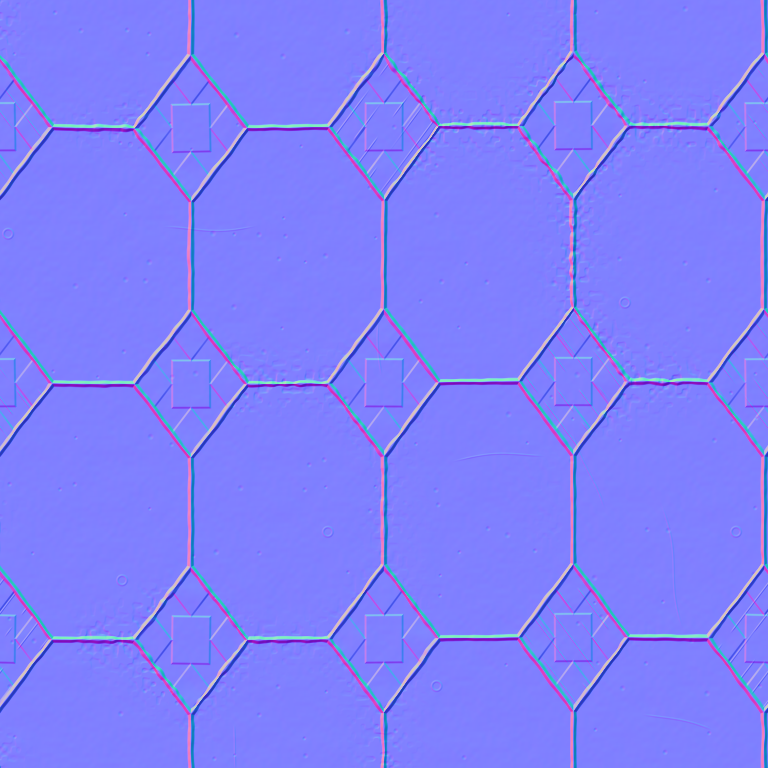
Give the GLSL for this texture map, as a WebGL 1 fragment shader.

```glsl
precision highp float;
// Normal map of octagonal floor tiles with small carved diamonds at the joints.
// A height field (grooves, recessed insets, grain, wear) is built from distance
// functions and noise, then differentiated into a normal with green facing down.
uniform vec2 u_resolution;

#define REPEATS vec2(4.0, 3.0)
#define DIAMOND vec2(0.0722, 0.0958)
#define SQUARE vec2(0.0243, 0.0308)
#define GROOVE_WIDTH 0.0043
#define GROOVE_DEPTH 0.0062
#define INSET_DEPTH 0.0014
#define BEVEL 0.0015
#define GRAIN 0.00013
#define RUBBLE 0.0011
#define PIT_GRID 34.0
#define SCRATCH_DEPTH 0.00028
#define TAU 6.2831853

float hash(vec2 p) {
  vec3 q = fract(p.xyx * 0.1031);
  q += dot(q, q.yzx + 33.33);
  return fract((q.x + q.y) * q.z);
}

float noise(vec2 p) {
  vec2 i = floor(p), f = fract(p);
  f = f * f * (3.0 - 2.0 * f);
  return mix(mix(hash(i), hash(i + vec2(1.0, 0.0)), f.x),
             mix(hash(i + vec2(0.0, 1.0)), hash(i + 1.0), f.x), f.y);
}

vec2 rotate(vec2 p, float a) {
  float c = cos(a), s = sin(a);
  return vec2(c * p.x + s * p.y, c * p.y - s * p.x);
}

float ridge(float d, float w) { return 1.0 - smoothstep(0.0, w, abs(d)); }

// Signed distance to a diamond with half axes r, q already mirrored
float diamondDistance(vec2 q, vec2 r) {
  return (q.x * r.y + q.y * r.x - r.x * r.y) / length(r);
}

// Recessed square, recessed corner pieces and occasional hairline cuts
float carving(vec2 q, vec2 id, float edge) {
  float inside = 1.0 - smoothstep(-0.004, -0.001, edge);
  float age = hash(id + 17.0);
  vec2 s = abs(rotate(q, (age - 0.5) * 0.05)) - SQUARE;
  float h = -INSET_DEPTH * (1.0 - smoothstep(-BEVEL, BEVEL, max(s.x, s.y)));

  vec2 m = abs(q);
  vec2 tip = (m - SQUARE) / DIAMOND;
  vec2 other = m.yx / DIAMOND.yx;
  vec2 corner = (other - tip) * DIAMOND.x * DIAMOND.y / length(DIAMOND);
  float c = min(corner.x, corner.y);
  float strength = 0.6 + 0.7 * noise(q * 35.0 + id * 9.0);
  h -= INSET_DEPTH * strength * (1.0 - smoothstep(-BEVEL, BEVEL, c));

  float along = dot(q / DIAMOND, vec2(1.0, sign(age - 0.5)));
  float cut = (abs(fract(along * 2.5 + age) - 0.5)) * 0.023;
  h -= 0.0005 * step(0.55, hash(id + 5.0)) * ridge(cut, 0.0015)
     * smoothstep(0.35, 0.65, noise(q * 40.0 + id * 3.0));
  return h * inside;
}

// Sparse small bumps and ring-shaped pits
float pits(vec2 p) {
  vec2 id = floor(p * PIT_GRID);
  float kind = hash(id + 3.0);
  vec2 offset = 0.3 + 0.4 * vec2(hash(id + 11.0), hash(id + 23.0));
  float d = length(fract(p * PIT_GRID) - offset) / PIT_GRID;
  float bump = ridge(d, 0.0025 + 0.002 * hash(id + 31.0)) * 0.0005;
  float ring = -ridge(d - 0.006, 0.0022) * 0.0004;
  return bump * step(0.86, kind) + ring * step(kind, 0.006);
}

// Long faint curved scratches
float scratches(vec2 p) {
  float h = 0.0;
  for (int i = 0; i < 7; i++) {
    float k = float(i);
    vec2 start = vec2(hash(vec2(k, 41.0)), hash(vec2(k, 67.0)));
    vec2 q = rotate(p - start, TAU * hash(vec2(k, 89.0)));
    q.y += 0.004 * sin(q.x * 38.0 + k);
    float reach = 0.03 + 0.06 * hash(vec2(k, 97.0));
    h -= ridge(q.y, 0.0016) * (1.0 - smoothstep(0.6 * reach, reach, abs(q.x)));
  }
  return h * SCRATCH_DEPTH;
}

float height(vec2 p) {
  // Slightly uneven laying of the tiles
  float a = TAU * p.x;
  vec2 shift = vec2(-1.8 - 1.9 * cos(a) + 0.9 * sin(a), 1.2 - 1.3 * sin(a)) / 768.0;
  vec2 g = (p - shift) * REPEATS - vec2(0.0, 0.5);
  vec2 id = floor(g + 0.5);
  vec2 q = (g - id) / REPEATS;
  id.x = mod(id.x, REPEATS.x);

  // Joints: diamond outline plus straight seams between diamonds
  float wear = smoothstep(0.5, 0.8, noise(p * 6.0 + 7.0));
  vec2 m = abs(q + (vec2(noise(p * 45.0), noise(p * 45.0 + 50.0)) - 0.5) * 0.0016);
  float edge = diamondDistance(m, DIAMOND);
  float joint = min(abs(edge), max(min(m.x, m.y), -edge));
  float chip = (noise(p * 110.0) - 0.5) * (0.0008 + 0.0022 * wear);
  float width = GROOVE_WIDTH * (0.86 + 0.28 * noise(p * 22.0));
  float h = -GROOVE_DEPTH * (1.0 - smoothstep(0.0, width, max(joint + chip, 0.0)));

  // Surface: carving, grain, crumbled rims and marks
  h += carving(q, id, edge);
  h += GRAIN * (noise(p * 150.0) + 2.5 * noise(p * 38.0));
  float rim = wear * exp(-joint * 50.0) * smoothstep(-0.002, 0.004, edge);
  h += RUBBLE * rim * smoothstep(0.45, 0.9, noise(p * 165.0 + 20.0));
  return h + pits(p) + scratches(p);
}

void main() {
  vec2 p = gl_FragCoord.xy / u_resolution;
  float e = max(0.0009, 0.5 / min(u_resolution.x, u_resolution.y));
  vec2 slope = vec2(height(p + vec2(e, 0.0)) - height(p - vec2(e, 0.0)),
                    height(p + vec2(0.0, e)) - height(p - vec2(0.0, e))) / (2.0 * e);
  vec3 normal = normalize(vec3(-slope.x, slope.y, 1.0));
  gl_FragColor = vec4(0.5 + 0.5 * normal, 1.0);
}
```
